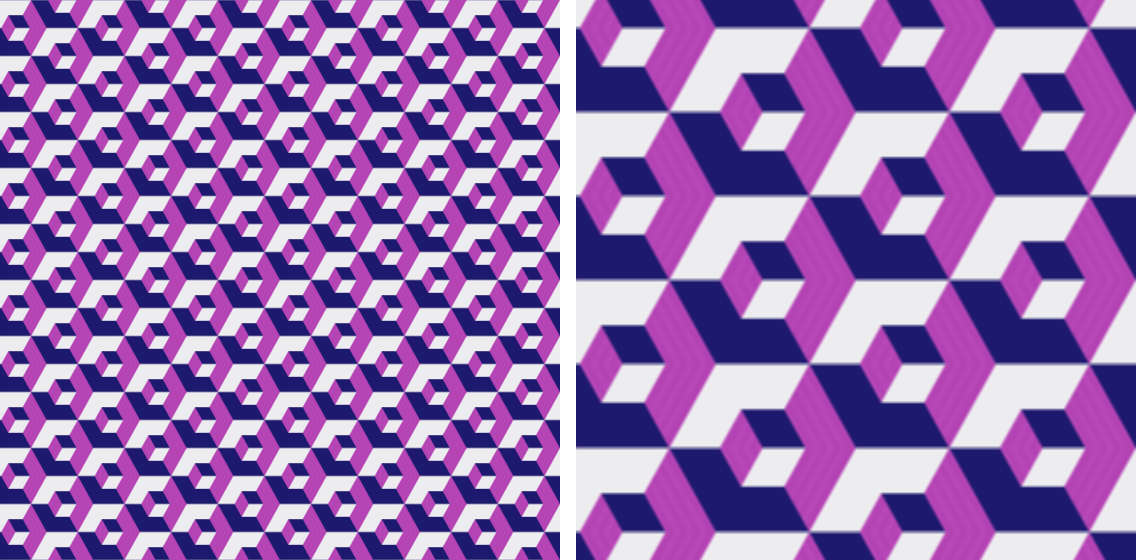
Left: the whole. Right: its middle third, enlarged.
Give the GLSL for this pattern, as a WebGL 1 fragment shader.

```glsl
precision highp float;

uniform vec2 u_resolution;

// Offset from the nearest centre of a flat-topped hexagon lattice, vertex radius 1
vec2 hexOffset(vec2 cell) {
  vec2 stretch = vec2(3.0, 1.7320508);
  vec2 a = (fract(cell - vec2(1.0 / 6.0, 0.0)) - 0.5) * stretch;
  vec2 b = (fract(cell - vec2(2.0 / 3.0, 0.5)) - 0.5) * stretch;
  return dot(a, a) < dot(b, b) ? a : b;
}

// Hexagonal radius: 0 at the centre, 1 on the outline
float hexRadius(vec2 p) {
  p = abs(p);
  return max(p.y, p.x * 0.8660254 + p.y * 0.5) / 0.8660254;
}

vec3 faceColor(float face) {
  vec3 white = vec3(0.93, 0.925, 0.935);
  vec3 navy = vec3(0.115, 0.1, 0.43);
  vec3 magenta = vec3(0.71, 0.27, 0.71);
  return face < 0.5 ? white : (face < 1.5 ? navy : magenta);
}

vec3 cubePattern(vec2 uv) {
  vec2 p = hexOffset(uv * vec2(6.0, 10.0) + vec2(0.0, 0.5));
  float turn = atan(p.y, p.x) / 6.2831853;
  float radius = hexRadius(p);

  // Three outer faces, with a small cube turned the other way inside
  float outer = floor(fract(turn - 1.0 / 6.0) * 3.0);
  float inner = mod(floor(fract(turn) * 3.0) + 1.0, 3.0);
  float face = radius < 0.46 ? inner : outer;

  // Faint ribs parallel to the magenta edges
  float rib = step(1.5, face) * 0.012 * sin(radius * 45.0);
  return faceColor(face) + rib;
}

void main() {
  // Average a small grid of samples for soft edges
  vec2 footprint = max(1.0 / u_resolution, vec2(0.0024));
  vec2 uv = gl_FragCoord.xy / u_resolution;
  vec3 color = vec3(0.0);
  for (int y = 0; y < 5; y++) {
    for (int x = 0; x < 5; x++) {
      vec2 offset = (vec2(float(x), float(y)) - 1.97) / 5.0;
      color += cubePattern(uv + offset * footprint);
    }
  }
  gl_FragColor = vec4(color / 25.0, 1.0);
}
```
